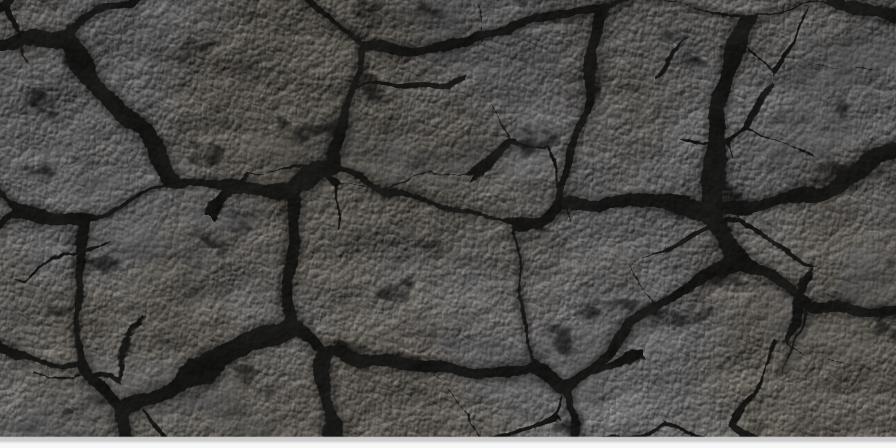
Reproduce this texture procedurally as a Shadertoy shader.

```glsl
const vec2  PLATE_FREQ = vec2(2.15, 2.8);   // plates per canvas height
const vec2  SPLIT_FREQ = vec2(4.0, 4.7);    // fine secondary cracks
const float CRACK_HALF = 0.0185;
const float SPLIT_HALF = 0.009;
const float CRACK_SOFT = 0.004;
const float GRAIN_FREQ = 80.0;
const float GRAIN_GAIN = 0.25;
const float LUMP_GAIN  = 0.25;
const float MUD_TONE   = 0.325;
const float STRIP_TOP  = 0.025;
const vec2  LIGHT_DIR  = vec2(-0.5, 0.866);
const vec3  WARM_TINT  = vec3(1.04, 1.00, 0.93);
const vec3  COOL_TINT  = vec3(1.01, 1.00, 1.00);
const vec3  CRACK_COL  = vec3(0.085, 0.085, 0.080);
const mat2  TURN       = mat2(0.8, 0.6, -0.6, 0.8);

vec2 hash2(vec2 c) {
    c = vec2(dot(c, vec2(127.1, 311.7)), dot(c, vec2(269.5, 183.3)));
    return fract(sin(c) * 43758.5453);
}

// Layered bent sines, roughly -1 to 1
float waves(vec2 p) {
    float sum = 0.0, amp = 0.5;
    for (int i = 0; i < 5; i++) {
        p = TURN * p + 1.7;
        sum += amp * sin(p.x + 1.4 * sin(p.y * 0.9));
        p *= 1.8;
        amp *= 0.62;
    }
    return sum;
}

// Distance to the nearest scattered site, sites of uneven weight
float cellular(vec2 p) {
    vec2 cell = floor(p);
    float nearest = 8.0;
    for (int y = -1; y <= 1; y++)
    for (int x = -1; x <= 1; x++) {
        vec2 id = cell + vec2(x, y);
        vec2 site = hash2(id);
        vec2 d = id + site - p;
        nearest = min(nearest, dot(d, d) + 0.25 * fract(site.x * 7.0 + site.y * 13.0));
    }
    return sqrt(nearest);
}

// Signed distance to the gaps between cells; each border has its own width
float gapDistance(vec2 p, float halfWidth, float thinnest, float widest, float taper) {
    vec2 cell = floor(p), nearId = cell, nearSite = vec2(8.0);
    for (int y = -1; y <= 1; y++)
    for (int x = -1; x <= 1; x++) {
        vec2 id = cell + vec2(x, y);
        vec2 site = id + 0.1 + 0.8 * hash2(id) - p;
        if (dot(site, site) < dot(nearSite, nearSite)) {
            nearSite = site;
            nearId = id;
        }
    }
    float gap = 8.0;
    float swell = taper * waves(p * 1.6);
    for (int y = -2; y <= 2; y++)
    for (int x = -2; x <= 2; x++) {
        vec2 id = nearId + vec2(x, y);
        if (x == 0 && y == 0) continue;
        vec2 site = id + 0.1 + 0.8 * hash2(id) - p;
        float border = dot(0.5 * (nearSite + site), normalize(site - nearSite));
        float pick = hash2(id + nearId + 0.37).x;
        float width = min(mix(thinnest, widest, pick) + swell, 1.2);
        // Closed borders are pushed out of reach
        gap = min(gap, border - halfWidth * width + step(width, 0.0) * 0.03);
    }
    return gap;
}

float grainHeight(vec2 p) {
    p += 0.003 * vec2(waves(p * 60.0), waves(p * 60.0 + 15.0));
    return -cellular(p * GRAIN_FREQ) - 0.5 * cellular(p * GRAIN_FREQ * 0.5 + 9.0)
        - 0.4 * cellular(p * GRAIN_FREQ * 1.7 + 4.0);
}

float lumpHeight(vec2 p) {
    return 0.6 * waves(p * vec2(9.0, 13.0)) - 0.7 * cellular(p * vec2(9.0, 14.0));
}

void mainImage(out vec4 fragColor, in vec2 fragCoord) {
    float pixel = 1.0 / iResolution.y;
    vec2 p = fragCoord * pixel;

    // Ragged crack lines
    vec2 bend = vec2(waves(p * 5.0), waves(p * 5.0 + 20.0));
    vec2 fray = vec2(waves(p * 32.0 + 7.0), waves(p * 32.0 + 40.0));
    vec2 q = p + 0.042 * bend + 0.005 * fray;
    float plateScale = 0.5 * (PLATE_FREQ.x + PLATE_FREQ.y);
    float splitScale = 0.5 * (SPLIT_FREQ.x + SPLIT_FREQ.y);
    float crack = gapDistance(q * PLATE_FREQ + 3.3, CRACK_HALF * plateScale, 0.1, 1.15, 0.3) / plateScale;
    float split = gapDistance(q * SPLIT_FREQ + 17.0, SPLIT_HALF * splitScale, -1.2, 0.5, 0.9) / splitScale;

    // Relief lit from the upper left
    float grain = grainHeight(p) - grainHeight(p + LIGHT_DIR * 0.0055);
    float lump = lumpHeight(p) - lumpHeight(p + LIGHT_DIR * 0.014);
    float blotch = waves(p * 4.0 + 11.0);
    float smoothMud = smoothstep(0.2, 0.9, waves(p * vec2(6.0, 9.0) + 31.0));
    float gap = min(crack, split) + 0.002 * grain;

    // Mud tone
    float tone = MUD_TONE + 0.035 * blotch + 0.05 * (0.5 - p.y);
    tone += GRAIN_GAIN * grain * mix(1.0, 0.6, smoothMud) + LUMP_GAIN * lump;
    float pit = smoothstep(0.6, 1.05, waves(p * vec2(13.0, 19.0) + 5.0));
    tone *= 1.0 - 0.55 * pit;
    tone *= mix(0.72, 1.0, smoothstep(0.0, 0.02, crack));
    tone = clamp(tone, 0.08, 0.62);
    vec3 color = tone * mix(WARM_TINT, COOL_TINT, smoothstep(-0.5, 0.6, blotch + 0.5 * smoothMud));

    // Dark crack floor
    vec3 floorColor = CRACK_COL * (1.0 + 0.25 * fray.x) + 0.03 * grain;
    float soft = max(CRACK_SOFT, pixel);
    color = mix(floorColor, color, smoothstep(-0.5 * soft, 0.5 * soft, gap));

    // Pale strip along the bottom with a soft shadow
    vec3 strip = vec3(mix(0.97, 0.80, smoothstep(0.008, 0.018, p.y)));
    color = mix(strip, color, smoothstep(-pixel, pixel, p.y - STRIP_TOP));

    fragColor = vec4(color, 1.0);
}
```
